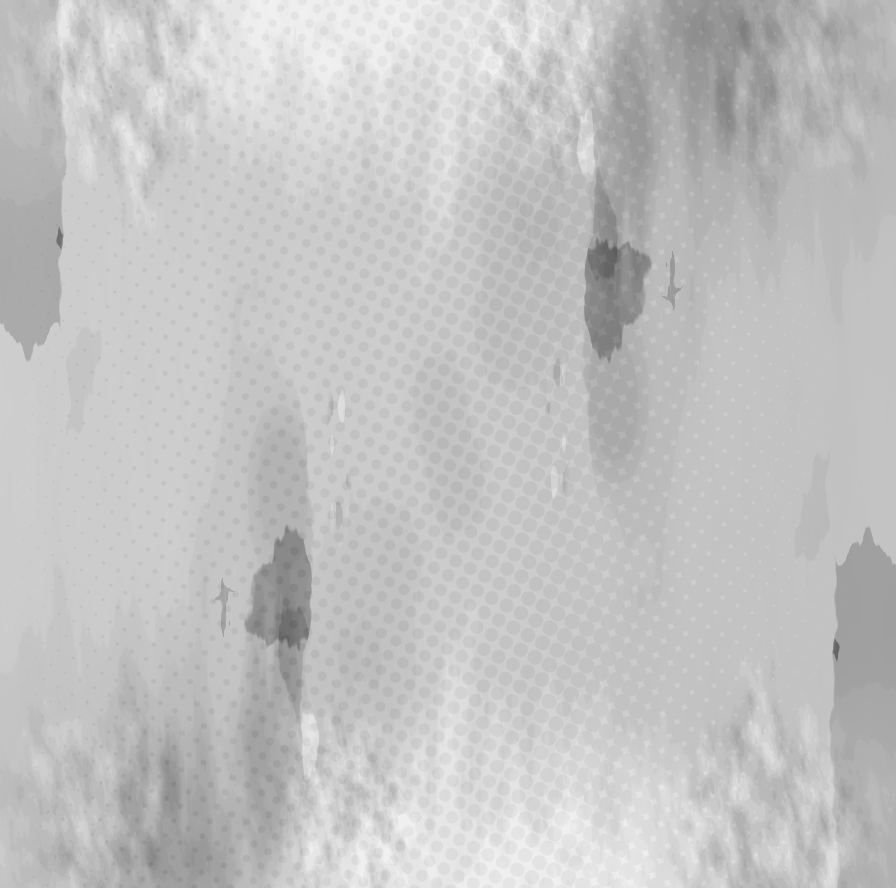
Reproduce this background procedurally as a Shadertoy shader.

```glsl
// Grey grunge wash: ragged smudges, pale bands and flaking paint, laid down twice
// by a half turn about the centre, under a tilted halftone screen whose dots
// swell from left to right until only pale gaps remain.

float hash(vec2 cell) {
    vec3 h = fract(vec3(cell.xyx) * vec3(0.1031, 0.1030, 0.0973));
    h += dot(h, h.yzx + 33.33);
    return fract((h.x + h.y) * h.z);
}

float noise(vec2 p) {
    vec2 cell = floor(p), f = fract(p);
    f = f * f * (3.0 - 2.0 * f);
    return mix(mix(hash(cell), hash(cell + vec2(1, 0)), f.x),
               mix(hash(cell + vec2(0, 1)), hash(cell + vec2(1, 1)), f.x), f.y);
}

float fbm(vec2 p) {
    float sum = 0.0, amp = 0.53;
    for (int i = 0; i < 4; i++) {
        sum += amp * noise(p);
        p = p * 2.03 + 17.3;
        amp *= 0.5;
    }
    return sum;
}

// Ellipse that fades across its rim; softness 1 fades from the very centre.
float blob(vec2 p, vec2 centre, vec2 radius, float softness) {
    return 1.0 - smoothstep(1.0 - softness, 1.0 + softness, length((p - centre) / radius));
}

// Flat levels with smoothed borders, like layers of cut paper.
float levels(float v, float count) {
    float x = v * count;
    float w = clamp(fwidth(x), 0.02, 0.5);
    return (floor(x) + smoothstep(0.5 - w, 0.5 + w, fract(x))) / count;
}

// Tone added by one half of the design; q is centred, y up.
float halfDesign(vec2 q) {
    vec2 seed = q + 5.0;
    vec2 ragged = q + vec2(0.035, 0.09) * (vec2(fbm(seed * vec2(42, 15)), fbm(seed * vec2(48, 13) + 40.0)) - 0.5);
    vec2 streaky = q + vec2(0.03, 0.2) * (vec2(fbm(seed * vec2(30, 9)), fbm(seed * vec2(55, 7) + 9.0)) - 0.5);
    float tone = 0.0;

    // pale band along the edge and the soft rays below it
    tone += 0.105 * blob(streaky, vec2(-0.05, 0.5), vec2(0.26, 0.17), 0.6);
    tone += 0.035 * blob(streaky, vec2(-0.11, 0.5), vec2(0.1, 0.08), 0.4);
    tone += 0.025 * blob(q - vec2(0.12 * q.y, 0), vec2(-0.02, 0.27), vec2(0.035, 0.14), 0.8);

    // soft shade in the middle
    tone -= 0.02 * blob(vec2(q.x + 0.25 * q.y, q.y), vec2(0), vec2(0.035, 0.13), 0.8);
    tone -= 0.035 * blob(streaky, vec2(0.08, 0.24), vec2(0.075, 0.13), 0.7);

    // dark corner wash
    tone -= 0.13 * blob(streaky, vec2(0.3, 0.49), vec2(0.06, 0.12), 0.7);
    tone -= 0.07 * blob(streaky, vec2(0.33, 0.42), vec2(0.17, 0.2), 0.8);

    // torn side panel
    float panel = max(ragged.x + 0.432, 0.12 - ragged.y);
    tone -= (0.14 - 0.07 * smoothstep(0.2, 0.42, q.y)) * (1.0 - smoothstep(-0.002, 0.002, panel));
    tone -= 0.03 * blob(ragged, vec2(-0.41, 0.08), vec2(0.012, 0.06), 0.1);

    // smudged column with one crisp side
    float crispSide = smoothstep(-0.002, 0.002, ragged.x - 0.152 - 0.1 * max(0.1 - q.y, 0.0));
    float column = 0.11 * blob(streaky, vec2(0.195, 0.34), vec2(0.033, 0.14), 0.5)
                 + 0.06 * blob(q, vec2(0.185, 0.06), vec2(0.035, 0.1), 0.4)
                 + 0.03 * blob(q, vec2(0.2, 0.08), vec2(0.08, 0.15), 0.5)
                 + 0.17 * blob(ragged, vec2(0.182, 0.175), vec2(0.034, 0.06), 0.06)
                 + 0.08 * blob(ragged, vec2(0.172, 0.24), vec2(0.014, 0.05), 0.08);
    tone -= column * crispSide;
    tone += 0.1 * blob(ragged, vec2(0.156, 0.33), vec2(0.012, 0.045), 0.1);

    // four-pointed chip and dark slot
    vec2 chip = sqrt(abs(ragged - vec2(0.249, 0.18)) / vec2(0.023, 0.03));
    tone -= 0.13 * (1.0 - smoothstep(0.95, 1.05, chip.x + chip.y));
    tone -= 0.22 * blob(ragged, vec2(-0.435, 0.23), vec2(0.005, 0.018), 0.15);

    // slivers along the inner seam
    float seam = blob(q, vec2(0.122, 0.01), vec2(0.012, 0.09), 0.3);
    float sliver = noise(seed * vec2(170, 24));
    tone += seam * (0.07 * smoothstep(0.68, 0.74, sliver) - 0.09 * smoothstep(0.3, 0.24, sliver));

    // flaking paint in upright chips
    float flaking = blob(streaky, vec2(-0.36, 0.43), vec2(0.09, 0.12), 0.5)
                  + blob(streaky, vec2(0.11, 0.41), vec2(0.07, 0.09), 0.5)
                  + 0.6 * blob(streaky, vec2(0.39, 0.41), vec2(0.08, 0.13), 0.5)
                  + 0.25 * smoothstep(0.25, 0.45, q.y);
    float flakes = fbm(vec2(seed.x + 0.15 * q.y, seed.y) * vec2(65, 28));
    tone += 0.34 * min(flaking, 1.0) * (levels(flakes, 9.0) - 0.5);

    // faint brushed streaks
    return tone + 0.04 * (fbm(seed * vec2(18, 3.5)) - 0.5);
}

// Coverage of the halftone dots, x from 0 to 1 over the width.
float halftone(vec2 p) {
    vec2 grid = mat2(0.888, 0.46, -0.46, 0.888) * p / 0.0183;
    float edge = 0.8 / (0.0183 * iResolution.x);
    float radius = 0.02 + 0.72 * p.x;
    return 1.0 - smoothstep(radius - edge, radius + edge, length(fract(grid) - 0.5));
}

void mainImage(out vec4 fragColor, in vec2 fragCoord) {
    vec2 q = fragCoord / iResolution.xy - 0.5;
    float tone = 0.802 + halfDesign(q) + halfDesign(-q);
    tone = mix(tone, levels(tone, 30.0), 0.55);
    tone -= 0.04 * halftone(fragCoord / iResolution.x);
    fragColor = vec4(vec3(clamp(tone, 0.3, 0.94)), 1.0);
}
```
